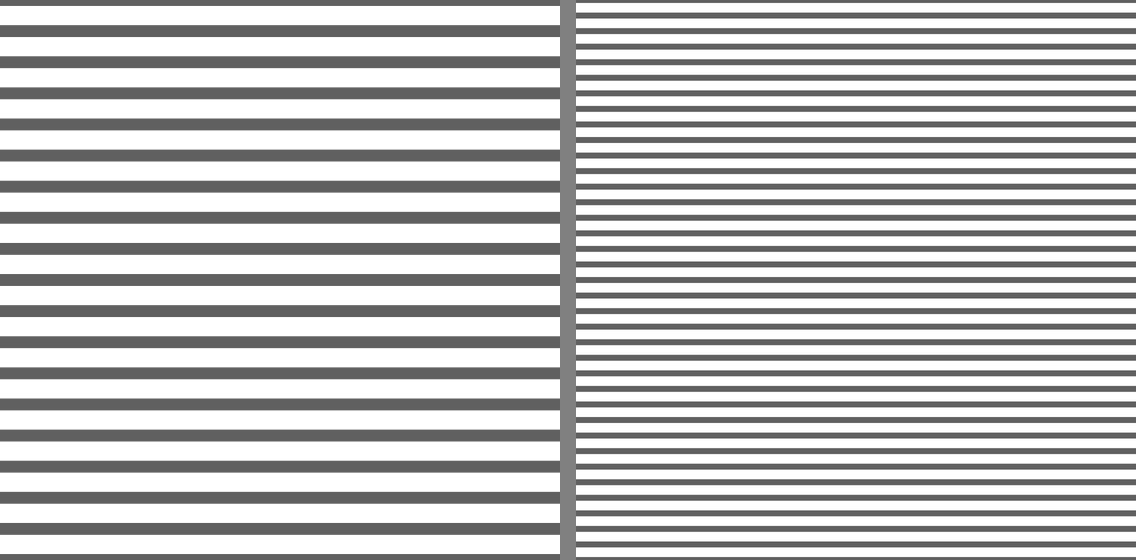
Left: one tile. Right: repeated 2 by 2.
A Shadertoy shader for this pattern:

```glsl
// Signed distance to the nearest stripe edge, in stripe periods; a stripe is centred on each whole number
float stripeDistance(float y, float width) {
    return abs(fract(y + 0.5) - 0.5) - 0.5 * width;
}

void mainImage(out vec4 fragColor, in vec2 fragCoord) {
    // 18 whole periods, so half a stripe meets its other half across the seam
    float stripes = 18.0;
    float y = fragCoord.y / iResolution.y * stripes;

    // One-pixel edge coverage
    float pixel = stripes / iResolution.y;
    float coverage = clamp(0.5 - stripeDistance(y, 0.382) / pixel, 0.0, 1.0);

    vec3 paper = vec3(1.0);
    vec3 ink = vec3(0.376);
    fragColor = vec4(mix(paper, ink, coverage), 1.0);
}
```
